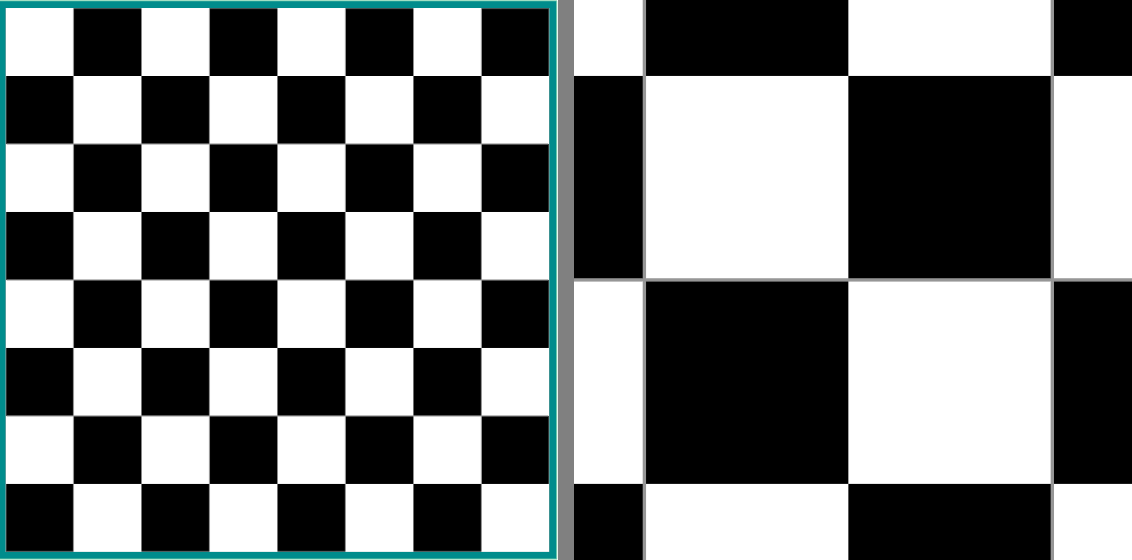
Left, the full canvas; right, a detail of the centre.
Give the GLSL for this pattern, as a Shadertoy shader.

```glsl
// An eight by eight checkerboard of black and white squares in a teal frame.
// Squares come from the signed distance to the nearest seam on each axis;
// fine grey seams, a soft dark rim and a mint fringe finish the edges.

// Lengths are fractions of the canvas height.
const float SQUARES = 8.0;
const vec2 BOARD_MIN = vec2(0.0098, 0.0144);
const float BOARD_SIDE = 0.9713;
const vec2 FRAME_MIN = vec2(-0.0100, 0.0025);
const vec2 FRAME_MAX = vec2(0.9932, 0.9978);
const float SEAM_WIDTH = 0.0020;
const float RIM_WIDTH = 0.0020;
const float FRINGE_WIDTH = 0.0018;

const vec3 WHITE = vec3(1.0);
const vec3 BLACK = vec3(0.0);
const vec3 TEAL = vec3(0.0, 0.55, 0.55);
const vec3 MINT = vec3(0.52, 0.84, 0.70);
const vec3 SEAM_GREY = vec3(0.59);
const vec3 RIM_GREY = vec3(0.28, 0.32, 0.32);

// Signed distance to a box given by two corners, negative inside.
float boxDistance(vec2 p, vec2 low, vec2 high) {
    vec2 d = max(low - p, p - high);
    return length(max(d, 0.0)) + min(max(d.x, d.y), 0.0);
}

// Antialiased coverage of the region where distance is negative.
float coverage(float distance, float pixel) {
    return clamp(0.5 - distance / pixel, 0.0, 1.0);
}

// Share of white in the checker; the lower left square is black.
float checker(vec2 cell, float cellSize, float pixel) {
    vec2 parity = 1.0 - 2.0 * mod(floor(cell), 2.0);
    vec2 toSeam = (0.5 - abs(fract(cell) - 0.5)) * cellSize;
    vec2 side = parity * clamp(2.0 * toSeam / pixel, 0.0, 1.0);
    return 0.5 - 0.5 * side.x * side.y;
}

void mainImage(out vec4 fragColor, in vec2 fragCoord) {
    float pixel = 1.0 / iResolution.y;
    vec2 p = fragCoord * pixel;

    // Frame with a pale fringe on its outer edge
    float frame = boxDistance(p, FRAME_MIN, FRAME_MAX);
    vec3 color = mix(WHITE, MINT, coverage(frame - FRINGE_WIDTH, pixel));
    color = mix(color, TEAL, coverage(frame, pixel));

    // Squares, with the black ones lifted to grey along the rim
    float cellSize = BOARD_SIDE / SQUARES;
    vec2 cell = (p - BOARD_MIN) / cellSize;
    float board = boxDistance(p, BOARD_MIN, BOARD_MIN + BOARD_SIDE);
    float rim = coverage(-board - RIM_WIDTH, pixel);
    vec3 dark = mix(BLACK, RIM_GREY, rim);
    vec3 squares = mix(dark, WHITE, checker(cell, cellSize, pixel));

    // Grey hairlines on every second seam of each axis
    vec2 toLine = abs(mod(cell + vec2(0.0, 1.0), 2.0) - 1.0) * cellSize;
    float seam = coverage(min(toLine.x, toLine.y) - 0.5 * SEAM_WIDTH, pixel);
    float inner = coverage(board + RIM_WIDTH, pixel);
    squares = mix(squares, SEAM_GREY, seam * inner);

    color = mix(color, squares, coverage(board, pixel));
    fragColor = vec4(color, 1.0);
}
```
